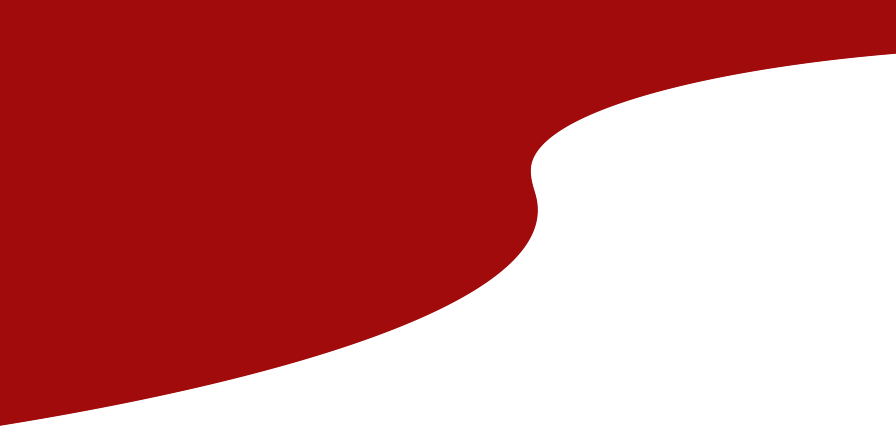
Give the GLSL for this background, as a Shadertoy shader.

```glsl
// Flat red field sweeping in an S-shaped curve over a white ground.

#define RED vec3(0.63, 0.042, 0.042)
#define WHITE vec3(1.0)
#define NECK_TOP vec2(1.185, 0.620)
#define NECK_BOTTOM vec2(1.2005, 0.531)
#define SEARCH_STEPS 18

vec2 bezier(vec2 a, vec2 b, vec2 c, vec2 d, float t) {
    float s = 1.0 - t;
    return s * s * s * a + 3.0 * s * t * (s * b + t * c) + t * t * t * d;
}

vec2 bezierTangent(vec2 a, vec2 b, vec2 c, vec2 d, float t) {
    float s = 1.0 - t;
    return s * s * (b - a) + 2.0 * s * t * (c - b) + t * t * (d - c);
}

// Signed distance to a descending curve, positive on its right side
float curveSide(vec2 p, vec2 a, vec2 b, vec2 c, vec2 d) {
    float low = 0.0, high = 1.0;
    for (int i = 0; i < SEARCH_STEPS; i++) {
        float mid = 0.5 * (low + high);
        if (bezier(a, b, c, d, mid).y > p.y) low = mid;
        else high = mid;
    }
    float t = 0.5 * (low + high);
    vec2 tangent = normalize(bezierTangent(a, b, c, d, t));
    return dot(p - bezier(a, b, c, d, t), vec2(-tangent.y, tangent.x));
}

// The edge: upper sweep, short neck, lower sweep
float edgeSide(vec2 p) {
    if (p.y > NECK_TOP.y)
        return curveSide(p, vec2(2.0, 0.880), vec2(1.5625, 0.844),
                         vec2(1.185, 0.745), NECK_TOP);
    if (p.y > NECK_BOTTOM.y)
        return curveSide(p, NECK_TOP, vec2(1.185, 0.583),
                         vec2(1.2005, 0.568), NECK_BOTTOM);
    return curveSide(p, NECK_BOTTOM, vec2(1.2005, 0.3125),
                     vec2(0.599, 0.146), vec2(0.0, 0.0495));
}

void mainImage(out vec4 fragColor, in vec2 fragCoord) {
    // Canvas units: two wide, one high
    vec2 p = fragCoord / iResolution.xy * vec2(2.0, 1.0);
    float halfPixel = 0.6 / iResolution.y;
    float ground = smoothstep(-halfPixel, halfPixel, edgeSide(p));
    fragColor = vec4(mix(RED, WHITE, ground), 1.0);
}
```
